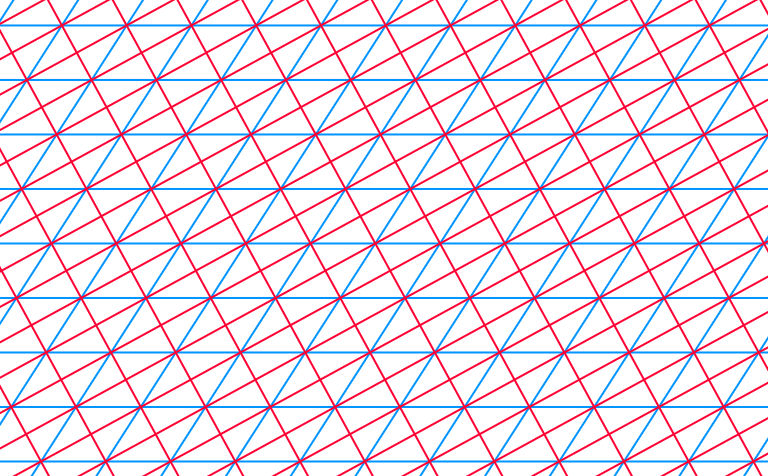
This pattern is drawn by a Shadertoy shader. Its source:

```glsl
// Rhombic lattice: blue cell edges on white, crossed by red cell diagonals.

// Coverage of evenly spaced parallel lines running at an angle, one through the origin.
float parallelLines(vec2 p, float angle, float spacing, float width, float pixel) {
    float across = dot(p, vec2(-sin(angle), cos(angle)));
    float dist = abs(fract(across / spacing + 0.5) - 0.5) * spacing;
    return clamp((0.5 * width - dist) / pixel + 0.5, 0.0, 1.0);
}

void mainImage(out vec4 fragColor, in vec2 fragCoord) {
    // One unit is a rhombus edge; the origin sits on a lattice node.
    float pixel = 11.857 / iResolution.x;
    vec2 p = fragCoord * pixel - vec2(0.633, 0.224);

    float corner = 1.0; // acute angle of the rhombus, in radians
    float halfCorner = 0.5 * corner;
    float width = 0.031;

    // Rhombus edges
    float level = parallelLines(p, 0.0, sin(corner), width, pixel);
    float slanted = parallelLines(p, corner, sin(corner), width, pixel);

    // Rhombus diagonals, perpendicular to each other
    float shallow = parallelLines(p, halfCorner, sin(halfCorner), width, pixel);
    float steep = parallelLines(p, halfCorner + radians(90.0), cos(halfCorner), width, pixel);

    // Red lies over blue
    vec3 blue = vec3(0.0, 0.58, 1.0);
    vec3 red = vec3(1.0, 0.0, 0.2);
    vec3 color = mix(vec3(1.0), blue, level);
    color = mix(color, blue, slanted);
    color = mix(color, red, shallow);
    color = mix(color, red, steep);
    fragColor = vec4(color, 1.0);
}
```
